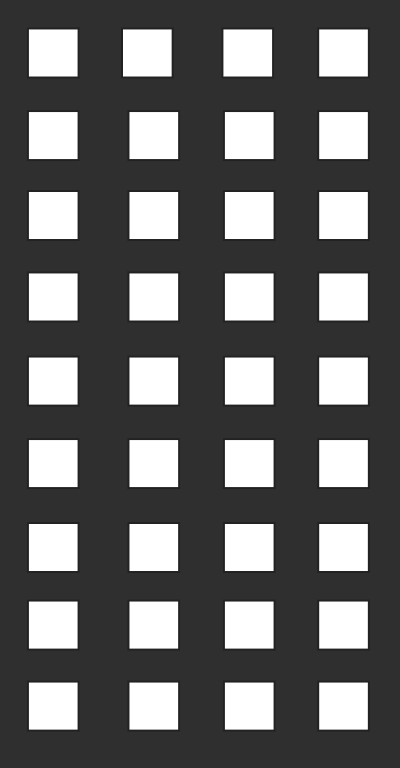
Reproduce this pattern procedurally as a WebGL 1 fragment shader.

```glsl
precision highp float;
// Grid of white blocks on charcoal, 4 across and 9 down, with slightly uneven spacing.
uniform vec2 u_resolution;

#define GRID vec2(4.0, 9.0)
#define FIRST_CENTER vec2(0.1331, 0.0690)
#define PITCH vec2(0.2419, 0.1063)
#define HALF_SIZE vec2(0.0608, 0.0306)
#define CHARCOAL vec3(0.184)
#define WHITE vec3(1.0)
#define RIM_DEPTH 0.05
#define RIM_WIDTH 0.0050

// Picks the component of a list whose position equals index.
float pick(vec4 list, float index) {
  vec4 slot = abs(vec4(0.0, 1.0, 2.0, 3.0) - index);
  return dot(list, 1.0 - step(0.5, slot));
}

// Hand-placed drift of a block from its even grid position.
vec2 drift(vec2 cell) {
  float x = pick(vec4(0.0, 0.0095, 0.0062, 0.0), cell.x);
  float topShift = pick(vec4(0.0, -0.0162, -0.0037, 0.0), cell.x);
  x += topShift * (1.0 - step(0.5, cell.y));
  float y = pick(vec4(0.0, 0.0012, -0.0010, -0.0012), cell.y)
          + pick(vec4(0.0020, 0.0031, 0.0061, 0.0008), cell.y - 4.0);
  return vec2(x, y);
}

void main() {
  // Canvas coordinates with rows counted from the top.
  vec2 uv = gl_FragCoord.xy / u_resolution;
  uv.y = 1.0 - uv.y;

  // Nearest block and per-axis distance to its edges, in canvas widths.
  vec2 cell = floor((uv - FIRST_CENTER) / PITCH + 0.5);
  cell = clamp(cell, vec2(0.0), GRID - 1.0);
  vec2 center = FIRST_CENTER + cell * PITCH + drift(cell);
  vec2 edge = abs(uv - center) - HALF_SIZE;
  edge *= u_resolution / u_resolution.x;

  // Antialiased block with a faint darker rim just outside it.
  vec2 cover = clamp(0.5 - edge * u_resolution.x, 0.0, 1.0);
  float outside = max(edge.x, edge.y);
  float rim = smoothstep(0.0, 0.3 * RIM_WIDTH, outside)
            * (1.0 - smoothstep(0.7 * RIM_WIDTH, 1.3 * RIM_WIDTH, outside));
  vec3 color = CHARCOAL - RIM_DEPTH * rim;
  color = mix(color, WHITE, cover.x * cover.y);
  gl_FragColor = vec4(color, 1.0);
}
```
